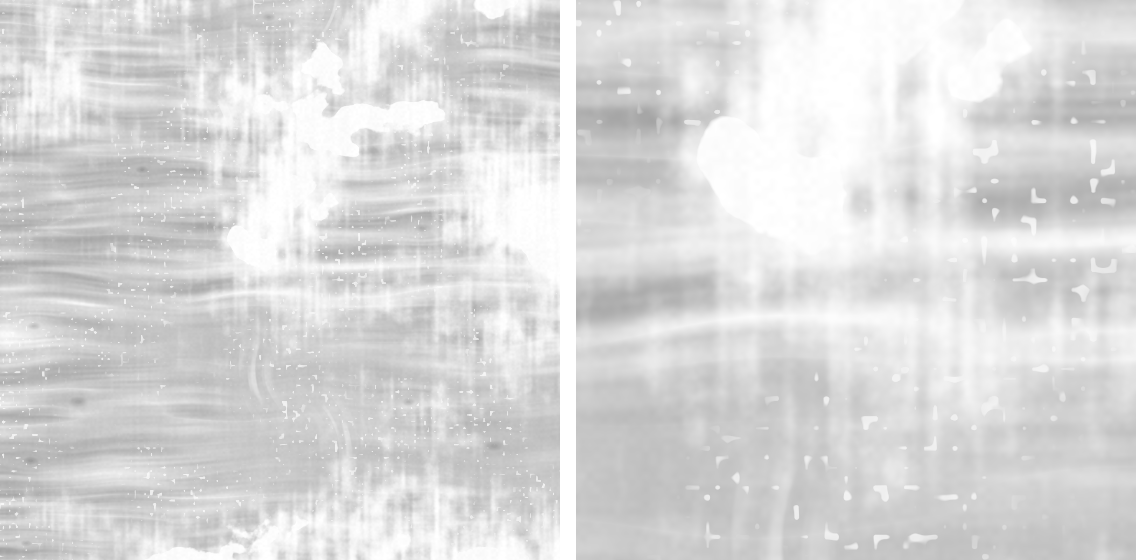
Left: the whole. Right: its middle third, enlarged.
This texture is drawn by a WebGL 2 fragment shader. Its source:

```glsl
#version 300 es
precision highp float;
// Pale weathered boards under worn white paint: soft horizontal grain bent
// around small knots, covered by layered noise masks for the paint, with
// vertical brush streaks, curved scrapes, hard-edged flakes and specks.

uniform vec2 u_resolution;
out vec4 fragColor;

float hash(vec2 p) {
    vec3 q = fract(p.xyx * vec3(0.1031, 0.1030, 0.0973));
    q += dot(q, q.yzx + 33.33);
    return fract((q.x + q.y) * q.z);
}

float noise(vec2 p) {
    vec2 cell = floor(p), f = fract(p);
    f = f * f * (3.0 - 2.0 * f);
    return mix(mix(hash(cell), hash(cell + vec2(1, 0)), f.x),
               mix(hash(cell + vec2(0, 1)), hash(cell + vec2(1, 1)), f.x), f.y);
}

float fbm(vec2 p) {
    float sum = 0.0, amplitude = 0.533;
    for (int i = 0; i < 4; i++) {
        sum += amplitude * noise(p);
        p = mat2(1.6, 1.2, -1.2, 1.6) * p + 17.3;
        amplitude *= 0.5;
    }
    return sum;
}

// Scattered knots: x is the grain displacement, y the darkening
vec2 knots(vec2 p) {
    vec2 grid = vec2(5.0, 8.0), result = vec2(0.0);
    vec2 home = floor(p * grid);
    for (int j = -1; j <= 1; j++)
    for (int i = -1; i <= 1; i++) {
        vec2 cell = home + vec2(i, j);
        if (hash(cell + 41.0) > 0.4) continue;
        vec2 center = (cell + 0.2 + 0.6 * vec2(hash(cell + 3.1), hash(cell + 8.7))) / grid;
        vec2 d = p - center;
        float size = mix(0.008, 0.016, hash(cell + 5.5));
        float r = length(d * vec2(1.0, 1.8)) / size;
        result.x -= 0.75 * d.y * exp(-0.12 * r * r);
        result.y += 0.07 * smoothstep(1.4, 0.5, r) + 0.04 * smoothstep(0.6, 0.2, r);
    }
    return result;
}

// Patches of concentric curved brush scrapes
float scrapes(vec2 p) {
    vec2 home = floor(p * 4.0);
    float sum = 0.0;
    for (int j = -1; j <= 1; j++)
    for (int i = -1; i <= 1; i++) {
        vec2 cell = home + vec2(i, j);
        if (hash(cell + 71.0) > 0.45) continue;
        vec2 d = p - (cell + vec2(hash(cell + 2.3), hash(cell + 6.1))) / 4.0;
        float turn = 1.2 * (hash(cell + 9.4) - 0.5) + 3.1416 * step(0.5, hash(cell + 4.8));
        vec2 arm = d + 0.13 * vec2(cos(turn), sin(turn));
        float strand = noise(vec2(length(arm) * 120.0, dot(d, vec2(-sin(turn), cos(turn))) * 14.0) + cell * 13.0);
        sum += smoothstep(0.5, 0.8, strand) * exp(-dot(d * d, vec2(700.0, 350.0)));
    }
    return sum;
}

float woodTone(vec2 p) {
    vec2 knot = knots(p);
    vec2 q = p;
    q.y += knot.x + 0.035 * (noise(p * vec2(3.5, 6.0)) - 0.5)
                  + 0.012 * (noise(p * vec2(9.0, 16.0) + 5.0) - 0.5);
    float grain = 0.45 * noise(q * vec2(5.0, 38.0))
                + 0.30 * noise(q * vec2(8.0, 85.0) + 20.0)
                + 0.15 * noise(q * vec2(12.0, 210.0) + 50.0)
                + 0.10 * noise(q * vec2(3.0, 12.0) + 80.0);
    float crest = 1.0 - abs(2.0 * noise(q * vec2(4.5, 30.0) + 33.0) - 1.0);
    float strength = mix(0.3, 1.0, smoothstep(0.25, 0.5, noise(p * vec2(4.0, 5.0) + 61.0)));
    float tone = 0.775 + strength * (0.42 * (grain - 0.5) + 0.07 * pow(crest, 6.0));
    return tone + 0.08 * (fbm(p * 5.0 + 11.0) - 0.5) - knot.y;
}

void main() {
    vec2 p = gl_FragCoord.xy / u_resolution.y;

    // Paint thickness from broad patches, brush streaks and mottling
    vec2 warped = p + 0.04 * (vec2(noise(p * 9.0), noise(p * 9.0 + 40.0)) - 0.5);
    float broad = fbm(warped * vec2(4.2, 4.8) + 7.0);
    float streak = 0.55 * noise(p * vec2(150.0, 13.0)) + 0.45 * noise(p * vec2(60.0, 8.0) + 30.0);
    float mottle = fbm(p * 42.0 + 90.0);
    float thickness = broad + 0.22 * (streak - 0.5) + 0.30 * (mottle - 0.5);
    float cover = smoothstep(0.38, 0.76, thickness);

    // Scrapes, sharp flakes and fine specks
    cover += 0.5 * scrapes(p) * (1.0 - cover);
    float flake = 0.55 * fbm(warped * vec2(7.0, 9.0) + 25.0) + 0.38 * broad + 0.07 * mottle;
    cover = max(cover, smoothstep(0.63, 0.655, flake));
    float speckZone = smoothstep(0.42, 0.62, fbm(p * 8.0 + 55.0));
    cover = max(cover, 0.75 * speckZone * smoothstep(0.80, 0.92, noise(p * 170.0)));

    float tone = mix(woodTone(p), 0.99, clamp(cover, 0.0, 1.0));
    tone += 0.03 * (streak - 0.5) + 0.02 * (noise(p * 240.0 + 15.0) - 0.5);
    fragColor = vec4(vec3(clamp(tone, 0.0, 1.0)), 1.0);
}
```
